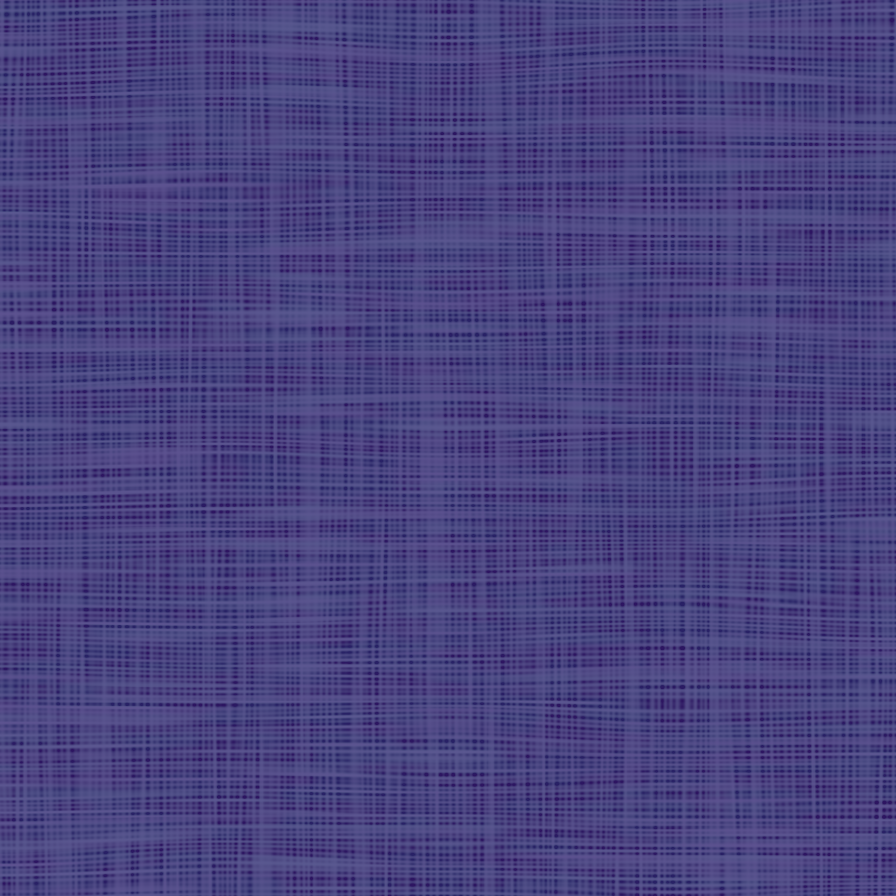
Write a three.js fragment shader that draws this texture.

```glsl
// Violet linen: two crossed sets of fine, uneven yarns over a dark ground.
// Each set mixes a regular weave, row-to-row noise and thin slubs; the weft
// leads, and its dark gaps are broken into dashes by the warp.
varying vec2 vUv;

float hash(vec2 p) {
  vec3 q = fract(vec3(p.xyx) * 0.1031);
  q += dot(q, q.yzx + 33.33);
  return fract((q.x + q.y) * q.z);
}

float noise(vec2 p) {
  vec2 cell = floor(p);
  vec2 f = fract(p);
  f = f * f * (3.0 - 2.0 * f);
  float low = mix(hash(cell), hash(cell + vec2(1.0, 0.0)), f.x);
  float high = mix(hash(cell + vec2(0.0, 1.0)), hash(cell + 1.0), f.x);
  return mix(low, high, f.y);
}

// Cover of one yarn set: 0 in the gaps, 1 on solid yarn.
float yarnCover(float along, float across, float pitch, float bend, float seed) {
  // Slow bends tilt the yarns a little, each stretch its own way.
  across += bend * (noise(vec2(along * 4.0, across * 16.0) + seed) - 0.5);

  float drift = 6.0 * noise(vec2(along * 4.0, across * 45.0) + seed + 17.0);
  float weave = 0.5 + 0.5 * cos(6.2832 * pitch * across + drift);

  // Difference of neighbouring rows: sharp lines without broad bands.
  vec2 row = vec2(along * 8.0, across * pitch * 1.6) + seed + 41.0;
  float fibre = 0.5 + noise(row) - noise(row + vec2(0.0, 1.0));

  float slub = noise(vec2(along * 6.0, across * pitch * 0.8) + seed + 73.0);
  float cover = clamp(0.52 * weave + 0.48 * fibre, 0.0, 1.0);
  return mix(cover, 1.0, 0.65 * smoothstep(0.58, 0.92, slub));
}

void main() {
  float weft = yarnCover(vUv.x, vUv.y, 165.0, 0.010, 5.0);
  float warp = yarnCover(vUv.y, vUv.x, 135.0, 0.004, 211.0);

  // Weft gaps show faintly through the warp and fully between its yarns.
  float gap = (1.0 - weft) * (0.27 + 1.12 * (1.0 - warp));
  gap += 0.06 * (1.0 - warp);
  float tone = clamp(1.0 - gap, 0.0, 1.0);

  // Teal and violet areas of the ground, stretched along the weft.
  float teal = smoothstep(0.25, 0.75, noise(vUv * vec2(24.0, 70.0) + 31.0));
  vec3 ground = mix(vec3(0.175, 0.08, 0.38), vec3(0.155, 0.13, 0.40), teal);

  // Yarn colour shifts from mauve to grey violet in long streaks.
  float streak = noise(vec2(vUv.x * 6.0, vUv.y * 140.0) + 150.0);
  vec3 yarn = mix(vec3(0.365, 0.32, 0.565), vec3(0.35, 0.35, 0.565), streak);

  vec3 colour = mix(ground, yarn, tone);
  colour.g += 0.07 * tone * (1.0 - tone);
  gl_FragColor = vec4(colour, 1.0);
}
```
